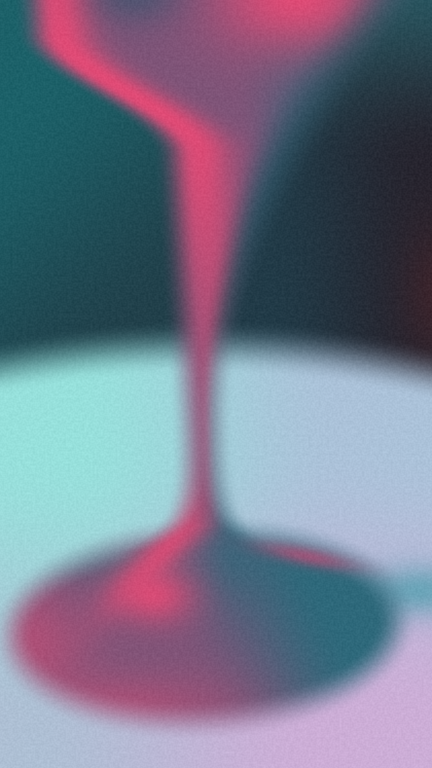
A WebGL 2 fragment shader for this background:

```glsl
#version 300 es
precision highp float;

uniform vec2 u_resolution;
out vec4 fragColor;

vec2 hashGradient(vec2 cell) {
  vec3 h = fract(cell.xyx * vec3(0.1031, 0.103, 0.0973));
  h += dot(h, h.yzx + 33.33);
  float angle = 6.2832 * fract((h.x + h.y) * h.z);
  return vec2(cos(angle), sin(angle));
}

float gradientNoise(vec2 p) {
  vec2 i = floor(p), f = fract(p);
  vec2 u = f * f * f * (f * (f * 6.0 - 15.0) + 10.0);
  vec2 e = vec2(0.0, 1.0);
  float low = mix(dot(hashGradient(i), f), dot(hashGradient(i + e.yx), f - e.yx), u.x);
  float high = mix(dot(hashGradient(i + e), f - e), dot(hashGradient(i + 1.0), f - 1.0), u.x);
  return mix(low, high, u.y);
}

// Soft elliptical spot, 1 at its centre
float glow(vec2 p, vec2 centre, vec2 radius) {
  vec2 q = (p - centre) / radius;
  return exp(-dot(q, q));
}

vec3 wallColor(vec2 p) {
  vec3 left = mix(vec3(0.13, 0.25, 0.29), vec3(0.11, 0.38, 0.41), smoothstep(0.9, 1.8, p.y + 0.25 - p.x));
  vec3 right = mix(vec3(0.13, 0.23, 0.28), vec3(0.15, 0.14, 0.18), smoothstep(0.6, 1.0, p.x));
  right = mix(right, vec3(0.16, 0.34, 0.38), smoothstep(1.4, 1.85, p.y));
  vec3 wall = mix(left, right, smoothstep(0.35, 0.6, p.x));
  return wall + vec3(0.08, 0.0, -0.01) * glow(p, vec2(1.02, 1.1), vec2(0.09, 0.16));
}

vec3 tableColor(vec2 p) {
  vec3 upper = mix(vec3(0.59, 0.88, 0.86), vec3(0.67, 0.76, 0.85), smoothstep(0.15, 0.8, p.x));
  vec3 lower = mix(vec3(0.68, 0.75, 0.83), vec3(0.80, 0.68, 0.84), smoothstep(0.05, 0.75, p.x));
  vec3 table = mix(lower, upper, smoothstep(0.1, 0.75, p.y));
  return mix(table, vec3(0.36, 0.63, 0.70), 0.85 * glow(p, vec2(0.97, 0.41), vec2(0.14, 0.06)));
}

void main() {
  vec2 p = gl_FragCoord.xy / u_resolution * vec2(1.0, 1.778);
  vec3 pink = vec3(0.90, 0.29, 0.46);
  vec3 mauve = vec3(0.49, 0.33, 0.47);
  vec3 teal = vec3(0.18, 0.41, 0.48);

  // Wall and curved table edge
  float horizon = 0.975 - 0.22 * pow(p.x - 0.47, 2.0);
  vec3 color = mix(wallColor(p), tableColor(p), smoothstep(0.065, -0.065, p.y - horizon));

  // Falling stream: funnel above, flare below
  float flare = exp(-max(p.y - 0.5, 0.0) / 0.06);
  float leftEdge = 0.44 - 0.065 * (p.y - 0.78) - 0.3 * smoothstep(1.42, 1.7, p.y) - 0.15 * flare;
  float rightEdge = 0.495 + 0.41 * pow(max(p.y - 0.8, 0.0), 2.0) + 0.13 * flare;
  float rightBlur = 0.045 + 0.06 * smoothstep(0.9, 1.6, p.y);
  float stream = smoothstep(-0.045, 0.045, p.x - leftEdge)
               * smoothstep(-rightBlur, rightBlur, rightEdge - p.x)
               * smoothstep(0.36, 0.5, p.y);

  float across = (p.x - leftEdge) / (rightEdge - leftEdge);
  float ridge = exp(-pow((p.x - leftEdge - 0.065) / 0.075, 2.0));
  float ridgeStrength = mix(0.3, 0.95, smoothstep(0.8, 1.55, p.y));
  vec3 streamColor = mix(mauve, teal, 0.85 * smoothstep(0.6, 1.1, across));
  streamColor = mix(streamColor, pink, ridge * ridgeStrength);
  streamColor = mix(streamColor, pink, 0.95 * glow(p, vec2(0.69, 1.79), vec2(0.19, 0.13)));
  streamColor = mix(streamColor, vec3(0.30, 0.33, 0.44), 0.9 * glow(p, vec2(0.31, 1.79), vec2(0.11, 0.07)));

  // Pool with a slightly raised right side
  vec2 q = (p - vec2(0.473, 0.325 + 0.04 * (p.x - 0.47))) / vec2(0.445, 0.215);
  float radius = length(q);
  float poolDistance = radius * (radius - 1.0) / max(length(q / vec2(0.445, 0.215)), 0.001);
  float pool = smoothstep(0.05, -0.05, poolDistance);
  vec3 poolColor = mix(mauve, teal, smoothstep(0.4, 0.8, p.x + 0.5 * (p.y - 0.3)));
  poolColor = mix(poolColor, vec3(0.25, 0.42, 0.48), 0.8 * glow(p, vec2(0.2, 0.51), vec2(0.2, 0.07)));
  poolColor = mix(poolColor, pink, 0.45 * glow(p, vec2(0.07, 0.29), vec2(0.13, 0.13)));
  poolColor = mix(poolColor, pink, 0.4 * glow(p, vec2(0.28, 0.14), vec2(0.25, 0.08)));

  // Blend both bodies, then lay highlights over the join
  vec3 liquidColor = mix(poolColor, streamColor, smoothstep(0.42, 0.62, p.y));
  liquidColor = mix(liquidColor, teal, 0.7 * glow(p, vec2(0.54, 0.55), vec2(0.07, 0.15)));
  float bend = p.x - 0.43 + 0.9 * max(0.56 - p.y, 0.0);
  float highlight = exp(-pow(bend / 0.055, 2.0)) * glow(p, vec2(0.4, 0.5), vec2(0.3, 0.14));
  liquidColor = mix(liquidColor, pink, 0.8 * highlight);
  liquidColor = mix(liquidColor, pink, 0.85 * glow(p, vec2(0.355, 0.4), vec2(0.09, 0.065)));
  color = mix(color, liquidColor, 1.0 - (1.0 - stream) * (1.0 - pool));

  // Warm streak on the far rim
  vec2 rim = vec2(p.x - 0.71, p.y - 0.49 + 0.2 * (p.x - 0.71));
  color = mix(color, vec3(0.70, 0.30, 0.46), 0.75 * glow(rim, vec2(0.0), vec2(0.11, 0.022)));

  // Fine film grain
  color += 0.035 * gradientNoise(p * 210.0) + 0.02 * gradientNoise(p * 97.0 + 31.0);
  fragColor = vec4(clamp(color, 0.0, 1.0), 1.0);
}
```
